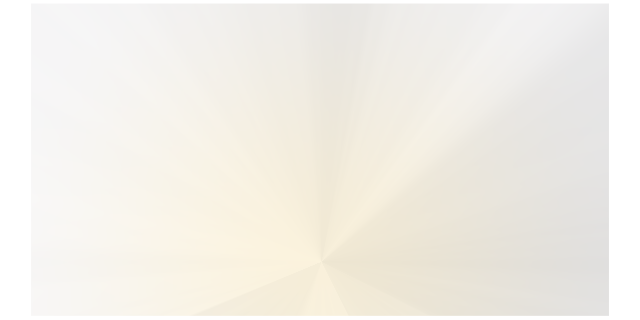
A Shadertoy shader for this background:

```glsl
const vec2 CANVAS = vec2(2.0, 1.0);
const vec2 PANEL_MIN = vec2(0.097, 0.013);
const vec2 PANEL_MAX = vec2(1.903, 0.989);
const vec2 RAY_ORIGIN = vec2(1.005, 0.182);

const vec3 MARGIN_COLOR = vec3(1.0);
const vec3 COOL_COLOR = vec3(0.972, 0.970, 0.973);
const vec3 WARM_COLOR = vec3(0.985, 0.952, 0.868);
const float GLOW_RADIUS = 1.1;

const float SEAM_ANGLE = -158.0;
const float NEAR_CONTRAST = 0.65;
const float FAR_CONTRAST = 1.1;
const float STREAK_STRENGTH = 0.012;

// Angle in degrees from the right, and brightness; close pairs form crisp edges
const int STOP_COUNT = 22;
const vec2 RAY_STOPS[STOP_COUNT] = vec2[STOP_COUNT](
    vec2(-158.0, 0.995), vec2(-157.0, 0.965), vec2(-115.0, 0.96),
    vec2(-105.0, 0.985), vec2(-64.0, 0.985), vec2(-63.0, 0.955),
    vec2(-27.0, 0.94), vec2(-26.0, 0.925), vec2(0.0, 0.915),
    vec2(20.0, 0.93), vec2(38.0, 0.94), vec2(43.0, 0.965),
    vec2(52.0, 0.98), vec2(60.0, 0.97), vec2(78.0, 0.955),
    vec2(80.0, 0.94), vec2(90.0, 0.94), vec2(95.0, 0.955),
    vec2(110.0, 0.975), vec2(130.0, 0.99), vec2(165.0, 1.0),
    vec2(202.0, 0.995));

float hash(float n) {
    return fract(sin(n * 12.9898) * 43758.5);
}

float noise(float x) {
    float cell = floor(x);
    return mix(hash(cell), hash(cell + 1.0), smoothstep(0.0, 1.0, x - cell));
}

// Brightness of the conic sweep at an angle
float rayShade(float angle) {
    float shade = RAY_STOPS[0].y;
    for (int i = 1; i < STOP_COUNT; i++) {
        vec2 a = RAY_STOPS[i - 1];
        vec2 b = RAY_STOPS[i];
        shade = mix(shade, b.y, clamp((angle - a.x) / (b.x - a.x), 0.0, 1.0));
    }
    return shade;
}

// Fine radial streaks in two widths, centred on zero
float streaks(float angle) {
    return 0.6 * noise(angle * 0.22) + 0.4 * noise(angle * 0.55 + 70.0) - 0.5;
}

float panelMask(vec2 p, float pixel) {
    vec2 inside = min(p - PANEL_MIN, PANEL_MAX - p);
    return clamp(min(inside.x, inside.y) / pixel + 0.5, 0.0, 1.0);
}

void mainImage(out vec4 fragColor, in vec2 fragCoord) {
    vec2 p = fragCoord / iResolution.xy * CANVAS;
    vec2 ray = p - RAY_ORIGIN;
    float radius = length(ray);
    float angle = degrees(atan(ray.y, ray.x + 1e-6));
    if (angle < SEAM_ANGLE) angle += 360.0;

    // Warm glow fading to a cool surround
    float glow = 1.0 - smoothstep(0.0, GLOW_RADIUS, radius);
    vec3 color = mix(COOL_COLOR, WARM_COLOR, glow);

    // Rays gain contrast away from their origin
    float reach = smoothstep(0.0, 0.9, radius);
    float contrast = mix(NEAR_CONTRAST, FAR_CONTRAST, reach);
    color *= mix(1.0, rayShade(angle), contrast);
    color += STREAK_STRENGTH * streaks(angle) * smoothstep(0.0, 0.4, radius);

    // Panel on its margin
    float mask = panelMask(p, CANVAS.y / iResolution.y);
    fragColor = vec4(mix(MARGIN_COLOR, color, mask), 1.0);
}
```
